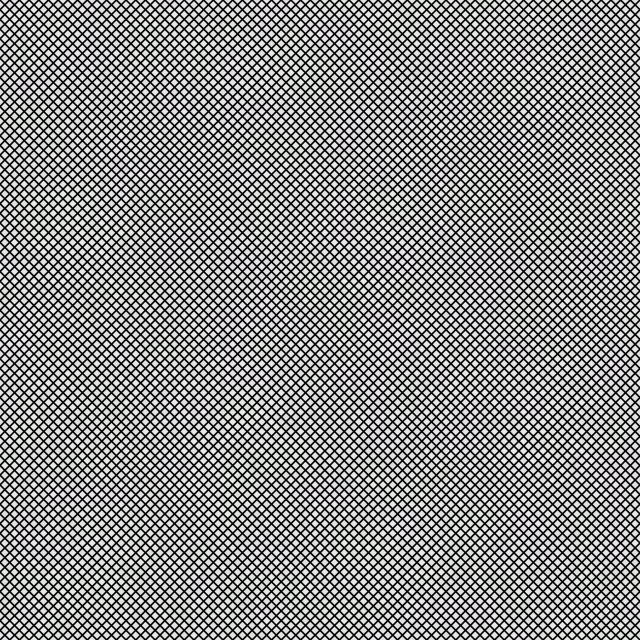
Write a WebGL 1 fragment shader that draws this pattern.

```glsl
precision highp float;

// Fine diagonal wire mesh: two families of dark lines cross at right angles
// over a pale ground, leaving small square diamonds. Lines are smoothed
// repeated distances; hashed noise varies the tone of the ground.

uniform vec2 u_resolution;

const float REPEATS = 66.0;       // diamonds across and down
const float LINE_SHARE = 0.24;    // line width as a share of line spacing
const float EDGE_PIXELS = 0.65;   // half width of the smoothed edge
const float PATCH_REPEATS = 3.0;  // size of one tint patch in diamonds
const float TONE_RANGE = 0.045;   // spread of tone between diamonds
const vec3 LAVENDER = vec3(0.9, 0.885, 0.905);
const vec3 SAGE = vec3(0.885, 0.9, 0.88);
const vec3 INK = vec3(0.01);

// Pseudo-random value from 0 to 1 for a lattice point.
float hash(vec2 point) {
  vec3 p = fract(vec3(point.xyx) * 0.1031);
  p += dot(p, p.yzx + 33.33);
  return fract((p.x + p.y) * p.z);
}

// Smooth noise between hashed lattice points.
float valueNoise(vec2 point) {
  vec2 base = floor(point);
  vec2 blend = smoothstep(0.0, 1.0, point - base);
  float low = mix(hash(base), hash(base + vec2(1.0, 0.0)), blend.x);
  float high = mix(hash(base + vec2(0.0, 1.0)), hash(base + 1.0), blend.x);
  return mix(low, high, blend.y);
}

// Coverage of one family of lines; all lengths are in line spacings.
float lineCoverage(float position, float width, float blur) {
  float centerDistance = abs(fract(position + 0.5) - 0.5);
  return 1.0 - smoothstep(-blur, blur, centerDistance - 0.5 * width);
}

// Union of the rising and falling diagonals.
float meshCoverage(vec2 diagonals, float width, float blur) {
  float falling = lineCoverage(diagonals.x, width, blur);
  float rising = lineCoverage(diagonals.y, width, blur);
  return 1.0 - (1.0 - falling) * (1.0 - rising);
}

// Patchy ground with a slight change of tone from diamond to diamond.
vec3 groundColor(vec2 cell, vec2 diamond) {
  vec3 tint = mix(LAVENDER, SAGE, valueNoise(cell / PATCH_REPEATS));
  return tint + TONE_RANGE * (hash(diamond + 100.0) - 0.5);
}

void main() {
  float side = min(u_resolution.x, u_resolution.y);
  vec2 cell = gl_FragCoord.xy / side * REPEATS;
  vec2 diagonals = vec2(cell.x + cell.y, cell.x - cell.y);

  // Diagonal spacing is the repeat divided by the square root of two.
  float blur = EDGE_PIXELS * REPEATS * sqrt(2.0) / side;
  float mesh = meshCoverage(diagonals, LINE_SHARE, blur);
  vec3 ground = groundColor(cell, floor(diagonals));

  gl_FragColor = vec4(mix(ground, INK, mesh), 1.0);
}
```
